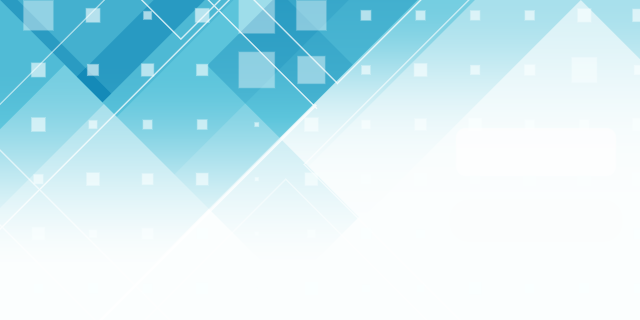
Write a WebGL 1 fragment shader that draws this background.

```glsl
precision highp float;

uniform vec2 u_resolution;

float pixel; // size of one pixel in canvas heights

float above(float value, float edge) {
  return smoothstep(edge - pixel, edge + pixel, value);
}

float band(float value, float low, float high) {
  return above(value, low) * (1.0 - above(value, high));
}

float stroke(float dist, float halfWidth) {
  return 1.0 - smoothstep(halfWidth, halfWidth + 1.5 * pixel, abs(dist));
}

float hash(vec2 p) {
  return fract(sin(dot(p, vec2(12.9898, 78.233))) * 43758.5453);
}

float roundBox(vec2 p, vec2 halfSize, float radius) {
  vec2 q = abs(p) - halfSize + radius;
  return length(max(q, 0.0)) + min(max(q.x, q.y), 0.0) - radius;
}

// White through cyan to deep blue
vec3 ramp(float tone) {
  vec3 white = vec3(0.985, 0.995, 0.995);
  vec3 cyan = vec3(0.36, 0.77, 0.86);
  vec3 deep = vec3(0.08, 0.54, 0.72);
  vec3 light = mix(white, cyan, clamp(tone * 2.0, 0.0, 1.0));
  return mix(light, deep, clamp(tone * 2.0 - 1.0, 0.0, 1.0));
}

// Overlapping diagonal panels; u runs down-right, v runs up-right
float panelTone(float u, float v, float depth) {
  float fade = 1.0 - smoothstep(0.2, 0.85, depth);

  // Pale right side and its peak
  float right = 0.42 * exp(-11.0 * depth * depth);
  right *= 1.0 - 0.38 * above(u, 1.484);
  right *= 1.0 - 0.6 * above(u, 1.815) * (1.0 - above(v, 1.815));
  float wedge = 0.2 * fade * band(u, 1.305, 1.8);
  float outer = mix(wedge, right, above(v, 0.443));

  // Central diamond with a blue square at its upper right
  float center = fade * (0.5 - 0.07 * above(u, 1.09));
  float square = above(u, 0.852) * above(v, 0.443);
  center += square * (0.25 - 0.3 * depth + 0.1 * band(v, 0.65, 0.9));

  // Dark stripes at the upper left
  center += 0.1 * band(u, 0.64, 0.73);
  center += 0.17 * (1.0 - above(u, 0.48));
  center += 0.36 * band(u, 0.48, 0.64);
  center += 0.18 * band(v, 0.0, 0.055) * (1.0 - above(u, 0.64));
  float upper = mix(center, outer, above(u, 1.305));

  // Left side below the main diagonal
  float lower = fade * (0.29 + 0.13 * (1.0 - above(u, 0.65)));
  lower += 0.16 * (1.0 - above(u, 0.404));
  lower *= 1.0 - above(u, 1.305);
  return mix(lower, upper, above(v, 0.0));
}

float lineWork(float u, float v) {
  float thin = 0.0008;
  float lines = stroke(max(u - 0.6875, 0.443 - v), thin);
  lines = max(lines, stroke(max(u - 1.315, 0.794 - v), thin));
  lines = max(lines, 0.6 * stroke(max(1.453 - u, v - 0.333), thin));
  lines = max(lines, 0.8 * stroke(max(1.465 - u, 0.437 - v), thin));
  lines = max(lines, stroke(u - 1.315, 0.0035) * (1.0 - above(v, 0.66)));
  lines = max(lines, stroke(v - 0.651, thin) * (1.0 - above(u, 1.33)));
  lines = max(lines, stroke(u - 0.716, thin));
  lines = max(lines, 0.7 * stroke(u - 0.326, thin));
  lines = max(lines, 0.8 * stroke(v + 0.469, thin));
  return max(lines, 0.8 * stroke(v + 0.703, thin));
}

// Grid of squares that swell around three spots
float squares(vec2 p) {
  vec2 grid = (p - vec2(0.12, 0.048)) / 0.1706;
  vec2 id = floor(grid + 0.5);
  vec2 local = abs(grid - id) * 0.1706;
  vec2 main = (id - vec2(4.35, 0.5)) * vec2(1.1, 1.2);
  vec2 corner = id;
  vec2 side = id - vec2(10.0, 1.0);
  float size = 0.012 + 0.01 * hash(id);
  size += 0.065 * exp(-dot(main, main));
  size += 0.035 * exp(-1.5 * dot(corner, corner));
  size += 0.02 * exp(-3.0 * dot(side, side));
  size *= 1.0 - 0.7 * band(id.x, 3.5, 4.5) * above(id.y, 1.5);
  float shape = 1.0 - above(max(local.x, local.y), size);
  return shape * mix(0.62, 0.42, smoothstep(0.025, 0.05, size));
}

void main() {
  pixel = 1.0 / u_resolution.y;
  vec2 p = gl_FragCoord.xy * pixel;
  p.y = 1.0 - p.y;
  float u = p.x + p.y;
  float v = p.x - p.y;

  vec3 color = ramp(panelTone(u, v, p.y));
  color = mix(color, vec3(1.0), 0.75 * lineWork(u, v));
  color = mix(color, vec3(0.98, 1.0, 1.0), squares(p));

  // Soft pale plates on the right
  float plate = roundBox(p - vec2(1.675, 0.475), vec2(0.25, 0.075), 0.03);
  float base = roundBox(p - vec2(1.675, 0.69), vec2(0.27, 0.065), 0.06);
  color = mix(color, vec3(0.995), 0.8 * (1.0 - above(plate, 0.0)));
  color = mix(color, vec3(0.985, 0.993, 0.99), 0.8 * (1.0 - above(base, 0.0)));
  gl_FragColor = vec4(color, 1.0);
}
```
